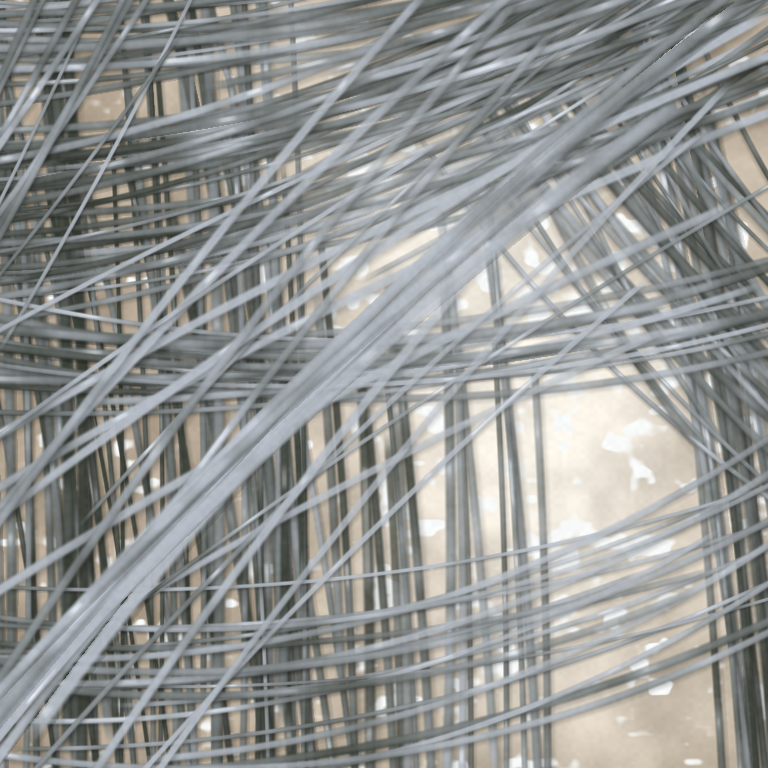
Give the GLSL for this texture, as a WebGL 1 fragment shader.

```glsl
precision highp float;
// Silver-grey hair crossing a pale, glossy scalp, seen very close.
// Noise paints the skin; each lock is four tilted sheets of curved strands,
// and every sheet finds its nearest strand by cell rather than by searching.

uniform vec2 u_resolution;

float hash(vec2 p) {
  return fract(sin(dot(p, vec2(127.1, 311.7))) * 43758.5453);
}

float noise(vec2 p) {
  vec2 i = floor(p), f = fract(p);
  f = f * f * (3.0 - 2.0 * f);
  return mix(mix(hash(i), hash(i + vec2(1.0, 0.0)), f.x),
             mix(hash(i + vec2(0.0, 1.0)), hash(i + 1.0), f.x), f.y);
}

float fbm(vec2 p) {
  return 0.6 * noise(p) + 0.4 * noise(p * 2.3 + 7.0);
}

float spot(vec2 p, vec2 centre, vec2 radius) {
  vec2 d = (p - centre) / radius;
  return exp(-dot(d, d));
}

vec3 scalp(vec2 p, float glow) {
  vec3 skin = mix(vec3(0.70, 0.64, 0.56), vec3(0.94, 0.91, 0.86), glow);
  skin += 0.24 * (fbm(p * 15.0) - 0.5);
  // Wet white glints, commoner where the light falls
  float wet = fbm(p * vec2(30.0, 38.0) + 11.0) + 0.16 * glow;
  return mix(skin, vec3(0.98, 0.99, 0.99), smoothstep(0.68, 0.84, wet));
}

// shape = spread, fan, bend; hair = half width, half length, tone
void lock(inout vec3 col, vec2 p, float glow, vec2 centre, float angle,
          vec3 shape, vec3 hair, float count, float seed) {
  vec2 dir = vec2(cos(angle), sin(angle));
  float u = dot(p - centre, dir);
  float v = dot(p - centre, vec2(-dir.y, dir.x));
  float margin = 0.6 * shape.x + 0.5 * shape.y * abs(u) + 0.5 * abs(shape.z) * u * u;
  if (abs(u) > 1.4 * hair.y || abs(v - shape.z * u * u) > margin + 0.02) return;

  float pitch = 4.0 * shape.x / count;
  float patchLight = 0.5 * (noise(p * 5.0 + seed * 3.1) - 0.5) + 0.22 * glow;
  for (int j = 0; j < 4; j++) {
    float sheet = float(j) + 4.0 * seed;
    float offset = hash(vec2(sheet, 9.0));
    float fan = shape.y * (fract(float(j) * 0.618 + 0.2 * seed) - 0.5);
    float bend = shape.z * (0.7 + 0.6 * hash(vec2(sheet, 5.0)));
    float slope = fan + 2.0 * bend * u;
    float row = (v - fan * u - bend * u * u) / pitch + offset;
    vec2 id = vec2(floor(row), sheet);

    // Strands gather in clumps, leaving gaps of skin
    float place = (id.x + 0.5 - offset) * pitch;
    float clump = 0.5 * noise(vec2(place * 22.0, seed * 7.3)) + 0.5 * hash(id + 7.7);
    if (clump < 0.35 || abs(place) > 0.55 * shape.x) continue;

    // Each strand drifts a little inside its own cell
    float drift = 0.4 * (hash(id + 17.3) - 0.5) + 0.4 * (hash(id + 31.7) - 0.5) * u / hair.y;
    float side = (fract(row) - 0.5 - drift) * pitch / sqrt(1.0 + slope * slope);
    float width = hair.x * (0.5 + 0.9 * hash(id + 43.1));
    if (abs(side) > 3.0 * width) continue;

    float reach = hair.y * (0.6 + 0.55 * hash(id + 59.9));
    float shift = hair.y * 0.6 * (hash(id + 71.3) - 0.5);
    float ends = 1.0 - smoothstep(reach - 0.05, reach, abs(u - shift));
    ends *= 1.0 - 0.45 * glow * hash(id + 91.1);
    col *= 1.0 - 0.2 * ends * (1.0 - smoothstep(0.0, 2.0 * width, abs(side + width)));
    float cover = ends * (1.0 - smoothstep(0.5, 1.5, abs(side) / width));
    if (cover < 0.01) continue;

    // Round strand with a streaked sheen and small glints
    float streak = noise(vec2(u * 24.0, id.x * 3.7 + sheet * 5.3));
    float across = side / width - 0.2;
    float light = hair.z + patchLight + 0.55 * (hash(id + 83.7) - 0.5) + 0.5 * (streak - 0.5);
    light += 0.1 - 0.2 * across * across;
    vec3 shade = mix(vec3(0.19, 0.21, 0.18), vec3(0.70, 0.73, 0.77), clamp(light, 0.0, 1.0));
    shade += 0.2 * smoothstep(0.78, 0.95, streak) * (1.0 - smoothstep(0.2, 0.8, abs(across)));
    col = mix(col, shade, 0.94 * cover);
  }
}

void main() {
  vec2 p = gl_FragCoord.xy / u_resolution;
  float glow = spot(p, vec2(0.71, 0.40), vec2(0.28, 0.40)) + 0.6 * spot(p, vec2(0.54, 0.72), vec2(0.20, 0.18));
  glow = min(glow + 0.3 * spot(p, vec2(0.38, 0.93), vec2(0.15, 0.10)), 1.0);
  vec3 col = scalp(p, glow);

  // Upright roots: dense at the left, few in the middle, a fringe at the right
  lock(col, p, glow, vec2(0.17, 0.40), 1.68, vec3(0.42, 0.22, 0.05), vec3(0.0052, 0.75, 0.28), 66.0, 1.0);
  lock(col, p, glow, vec2(0.53, 0.26), 1.63, vec3(0.36, 0.10, 0.05), vec3(0.0048, 0.38, 0.20), 20.0, 2.0);
  lock(col, p, glow, vec2(0.97, 0.40), 1.70, vec3(0.12, 0.14, 0.05), vec3(0.0048, 0.60, 0.30), 20.0, 3.0);

  // Strands falling away to the right
  lock(col, p, glow, vec2(0.90, 0.64), -0.88, vec3(0.28, 0.35, 0.25), vec3(0.0044, 0.34, 0.38), 28.0, 4.0);

  // Sweeping arcs: crown, top edge, waist and base
  lock(col, p, glow, vec2(0.40, 0.79), 0.28, vec3(0.20, 0.22, 0.25), vec3(0.0044, 0.72, 0.50), 42.0, 5.0);
  lock(col, p, glow, vec2(0.34, 0.98), 0.20, vec3(0.12, 0.25, 0.20), vec3(0.0044, 0.60, 0.52), 18.0, 12.0);
  lock(col, p, glow, vec2(0.82, 0.93), 0.48, vec3(0.22, 0.35, 0.10), vec3(0.0044, 0.38, 0.52), 32.0, 6.0);
  lock(col, p, glow, vec2(0.46, 0.53), 0.10, vec3(0.09, 0.24, 0.22), vec3(0.0046, 0.74, 0.54), 14.0, 7.0);
  lock(col, p, glow, vec2(0.54, 0.15), 0.20, vec3(0.24, 0.26, 0.26), vec3(0.0042, 0.76, 0.62), 22.0, 8.0);

  // Pale diagonals close to the lens, the broadest ones softest
  lock(col, p, glow, vec2(0.08, 0.86), 1.08, vec3(0.20, 0.25, 0.10), vec3(0.0044, 0.40, 0.66), 12.0, 9.0);
  lock(col, p, glow, vec2(0.38, 0.52), 0.72, vec3(0.40, 0.50, -0.06), vec3(0.0046, 0.75, 0.76), 17.0, 10.0);
  lock(col, p, glow, vec2(0.34, 0.44), 0.80, vec3(0.05, 0.12, -0.10), vec3(0.0076, 0.74, 0.92), 8.0, 11.0);

  // Light haze and faint mottling
  col = mix(col, vec3(0.95, 0.95, 0.93), 0.05 + 0.08 * glow);
  col += 0.03 * (noise(p * 170.0) - 0.5);
  gl_FragColor = vec4(clamp(col, 0.0, 1.0), 1.0);
}
```
